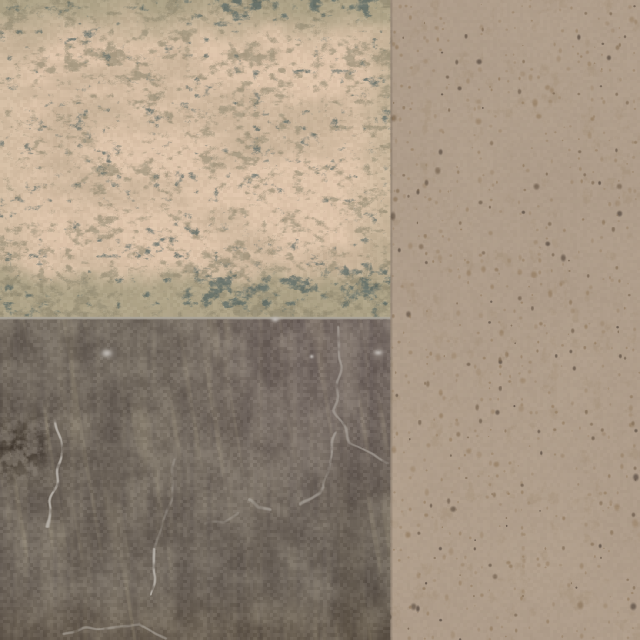
Give the GLSL for this texture, as a three.js fragment shader.

```glsl
// Three weathered surfaces side by side: stained cream plaster, scratched dark slate
// and a tall strip of speckled sandstone. Layered value noise makes the stains and grain,
// a jittered grid scatters the specks, and distances to segments draw the scratches.
varying vec2 vUv;

float hash(vec2 p) {
  return fract(sin(dot(p, vec2(127.1, 311.7))) * 43758.5453);
}

float noise(vec2 p) {
  vec2 i = floor(p), f = fract(p);
  f = f * f * (3.0 - 2.0 * f);
  return mix(mix(hash(i), hash(i + vec2(1, 0)), f.x),
             mix(hash(i + vec2(0, 1)), hash(i + vec2(1, 1)), f.x), f.y);
}

float fbm(vec2 p) {
  float sum = 0.0, amp = 0.5;
  for (int i = 0; i < 4; i++) {
    sum += amp * noise(p);
    p = p * 2.03 + 17.3;
    amp *= 0.55;
  }
  return sum / 1.01;
}

// Fine mineral grain, centred on zero
float grain(vec2 p) {
  return hash(floor(p * 192.0)) - 0.5;
}

// Soft round falloff around c
float blob(vec2 p, vec2 c, vec2 size) {
  vec2 d = (p - c) / size;
  return exp(-dot(d, d));
}

float segment(vec2 p, vec2 a, vec2 b) {
  vec2 d = b - a;
  return length(p - a - d * clamp(dot(p - a, d) / dot(d, d), 0.0, 1.0));
}

// Thin uneven scratch through a, b and c
float scratch(vec2 p, vec2 a, vec2 b, vec2 c) {
  float d = min(segment(p, a, b), segment(p, b, c));
  return (1.0 - smoothstep(0.0004, 0.0034, d)) * smoothstep(0.0, 0.8, noise(p * 110.0) + 0.15);
}

// Scattered specks: x is coverage, y is a random tint
vec2 specks(vec2 p, float cells, float density) {
  vec2 id = floor(p * cells), f = fract(p * cells);
  vec2 c = 0.25 + 0.5 * vec2(hash(id + 3.1), hash(id + 7.7));
  float r = mix(0.1, 0.24, hash(id + 11.9));
  float d = length((f - c) * vec2(1.0, mix(0.6, 1.2, hash(id + 5.3))));
  return vec2((1.0 - smoothstep(r * 0.3, r * 1.4, d)) * step(hash(id), density), hash(id + 23.0));
}

vec3 plaster(vec2 p) {
  float warp = 0.07 * (fbm(p * 16.0) - 0.5);
  float top = smoothstep(0.92, 1.01, p.y + warp);
  float base = 1.0 - smoothstep(0.535, 0.595, p.y + warp);
  float sides = 0.45 * smoothstep(0.54, 0.62, p.x + warp) + 0.2 * (1.0 - smoothstep(0.0, 0.08, p.x));
  float rim = clamp(max(top, base) + sides, 0.0, 1.0);
  float cloud = fbm(p * vec2(8.0, 17.0) + 4.0);
  vec3 col = mix(vec3(0.79, 0.705, 0.605), vec3(0.87, 0.77, 0.67), smoothstep(0.25, 0.65, cloud));
  col = mix(col, vec3(0.64, 0.61, 0.5), rim * 0.8);
  // Olive pitting, denser toward the middle right
  float pits = fbm(p * vec2(75.0, 100.0));
  float wear = pits + 0.5 * (fbm(p * vec2(13.0, 22.0) + 31.0) - 0.5);
  wear += 0.08 * blob(p, vec2(0.43, 0.77), vec2(0.17, 0.13)) + 0.04 * rim;
  col = mix(col, vec3(0.56, 0.53, 0.44), 0.6 * smoothstep(0.54, 0.82, wear));
  // Teal stains along the upper and lower rims
  float lower = blob(p, vec2(0.38, 0.55), vec2(0.13, 0.026)) + blob(p, vec2(0.59, 0.555), vec2(0.07, 0.03));
  float upper = smoothstep(0.95, 1.0, p.y) * smoothstep(0.25, 0.36, p.x);
  float stain = fbm(p * vec2(65.0, 80.0) + 9.0) + 0.2 * max(min(lower, 1.0), upper);
  col = mix(col, vec3(0.34, 0.40, 0.39), 0.75 * smoothstep(0.63, 0.88, stain));
  return col + 0.04 * grain(p);
}

vec3 slate(vec2 p) {
  vec3 col = mix(vec3(0.405, 0.37, 0.335), vec3(0.49, 0.455, 0.41), smoothstep(0.2, 0.8, fbm(p * 24.0)));
  col += vec3(0.015, 0.006, 0.02) * smoothstep(0.2, 0.5, p.x) * smoothstep(0.1, 0.45, p.y);
  // Fine rubbed streaks, upright and leaning
  float upright = noise(p * vec2(150.0, 9.0)) - 0.5;
  float leaning = smoothstep(0.7, 0.95, noise(vec2(p.x * 95.0 + p.y * 15.0, p.y * 6.0)));
  col += vec3(0.05, 0.048, 0.035) * (upright + leaning);
  // Dark worn patch and shaded lower rim
  col -= 0.15 * blob(p, vec2(0.03, 0.3), vec2(0.05)) * smoothstep(0.4, 0.65, fbm(p * 60.0));
  col -= 0.03 * smoothstep(0.51, 0.54, p.x) * (1.0 - smoothstep(0.2, 0.3, p.y));
  col -= vec3(0.02, 0.025, 0.035) * (1.0 - smoothstep(0.0, 0.1, p.y));
  col += 0.06 * grain(p);
  // Scratches, bent by a little noise
  vec2 q = p + 0.008 * (vec2(noise(p * 45.0), noise(p * 45.0 + 40.0)) - 0.5);
  float bright = scratch(q, vec2(0.087, 0.345), vec2(0.098, 0.297), vec2(0.089, 0.245));
  bright = max(bright, scratch(q, vec2(0.089, 0.245), vec2(0.079, 0.215), vec2(0.075, 0.18)));
  bright = max(bright, scratch(q, vec2(0.243, 0.141), vec2(0.241, 0.1), vec2(0.236, 0.073)));
  float faint = scratch(q, vec2(0.527, 0.492), vec2(0.531, 0.427), vec2(0.523, 0.362));
  faint = max(faint, scratch(q, vec2(0.523, 0.362), vec2(0.545, 0.31), vec2(0.607, 0.277)));
  faint = max(faint, scratch(q, vec2(0.523, 0.323), vec2(0.508, 0.238), vec2(0.471, 0.212)));
  faint = max(faint, scratch(q, vec2(0.39, 0.219), vec2(0.405, 0.208), vec2(0.423, 0.203)));
  faint = max(faint, scratch(q, vec2(0.10, 0.012), vec2(0.22, 0.025), vec2(0.26, 0.004)));
  faint = max(faint, 0.6 * scratch(q, vec2(0.32, 0.182), vec2(0.35, 0.185), vec2(0.371, 0.199)));
  faint = max(faint, 0.6 * scratch(q, vec2(0.271, 0.284), vec2(0.267, 0.219), vec2(0.243, 0.141)));
  return mix(col, vec3(0.74, 0.72, 0.69), max(bright * 0.85, faint * 0.5));
}

vec3 sandstone(vec2 p) {
  vec3 col = mix(vec3(0.675, 0.605, 0.535), vec3(0.7, 0.63, 0.555), fbm(p * 7.0));
  col = mix(col, vec3(0.62, 0.54, 0.44), 0.3 * smoothstep(0.6, 0.8, fbm(p * vec2(60.0, 45.0))));
  for (int i = 0; i < 3; i++) {
    float k = float(i);
    vec2 s = specks(p + k * 0.37, 46.0 + 17.0 * k, 0.13);
    vec3 tint = mix(vec3(0.56, 0.46, 0.34), vec3(0.36, 0.31, 0.27), smoothstep(0.7, 1.0, s.y));
    col = mix(col, tint, s.x * mix(0.3, 0.8, s.y * s.y));
  }
  return col + 0.02 * grain(p);
}

void main() {
  vec2 p = vUv;
  vec3 col = mix(slate(p), plaster(p), smoothstep(0.502, 0.504, p.y));
  // Pale seam and bright chips
  col = mix(col, vec3(0.67, 0.65, 0.61), 0.85 * (1.0 - smoothstep(0.001, 0.003, abs(p.y - 0.503))));
  float chips = blob(p, vec2(0.167, 0.448), vec2(0.008, 0.006)) + blob(p, vec2(0.43, 0.501), vec2(0.006, 0.004));
  chips += blob(p, vec2(0.487, 0.443), vec2(0.003)) + blob(p, vec2(0.591, 0.449), vec2(0.006, 0.004));
  col = mix(col, vec3(0.77, 0.75, 0.73), 0.85 * min(chips, 1.0));
  // Sandstone with its shaded left edge
  vec3 stone = sandstone(p) * mix(0.87, 1.0, smoothstep(0.611, 0.615, p.x));
  gl_FragColor = vec4(mix(col, stone, smoothstep(0.609, 0.611, p.x)), 1.0);
}
```
